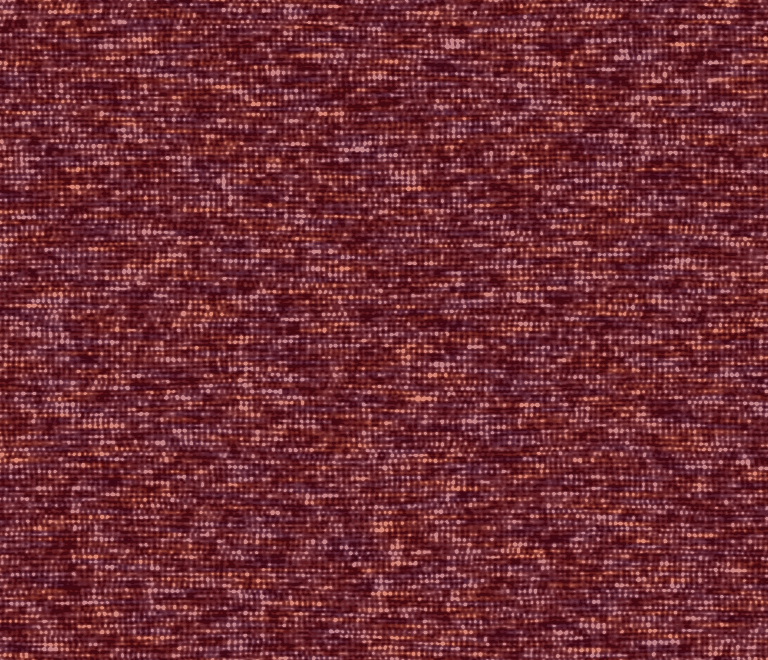
Write a WebGL 2 fragment shader that draws this texture.

```glsl
#version 300 es
precision highp float;
// Woven cloth of space-dyed wine, orange and violet yarn.
// Thin rows of dotted stitches take their tone from layered sines along each
// yarn, from dashes, knots and fibres; the sum picks a colour from a ramp.
uniform vec2 u_resolution;
out vec4 outColor;

float hash(vec2 p) {
    vec3 q = fract(p.xyx * vec3(0.1031, 0.1030, 0.0973));
    q += dot(q, q.yzx + 33.33);
    return fract((q.x + q.y) * q.z);
}

float valueNoise(vec2 p) {
    vec2 cell = floor(p), f = smoothstep(0.0, 1.0, fract(p));
    return mix(mix(hash(cell), hash(cell + vec2(1, 0)), f.x),
               mix(hash(cell + vec2(0, 1)), hash(cell + vec2(1, 1)), f.x), f.y);
}

// Uneven values along one row
float rowNoise(float x, float row) {
    float k = floor(x);
    return mix(hash(vec2(k, row)), hash(vec2(k + 1.0, row)),
               smoothstep(0.1, 0.9, x - k)) - 0.5;
}

// Tone (x) and dye hue (y) of one yarn at position x.
vec2 yarn(float x, float row) {
    float a = hash(vec2(row, 3.0)), b = hash(vec2(row, 17.0));
    float c = hash(vec2(row, 41.0)), d = hash(vec2(row, 71.0));

    // Long streaks of light and dark dye
    float streak = 0.3 * sin(x * (14.0 + 18.0 * a) + 40.0 * b)
                 + 0.3 * sin(x * (40.0 + 40.0 * c) + 40.0 * d);
    float hue = 0.5 * sin(x * (9.0 + 14.0 * d) + 40.0 * a)
              + 0.5 * sin(x * (28.0 + 25.0 * b) + 40.0 * c);

    // Dotted stitches, slightly shifted from row to row
    float s = x * 118.0 + 0.5 * (a - 0.5) + 0.1 * sin(x * 70.0 + 30.0 * c);
    float stitch = cos(6.2832 * s) * (0.5 + 0.6 * streak);

    // Short dashes and single knots
    float dash = rowNoise(x * 50.0 + 9.0 * b, row + 400.0);
    float knot = rowNoise(s, row + 200.0);
    return vec2(streak + stitch + 1.1 * dash + 1.7 * knot, hue);
}

// Dark maroon to pale rose
vec3 ramp(float t) {
    vec3 c = vec3(0.275, 0.03, 0.065);
    c = mix(c, vec3(0.38, 0.09, 0.115), smoothstep(0.10, 0.25, t));
    c = mix(c, vec3(0.40, 0.14, 0.18), smoothstep(0.27, 0.43, t));
    c = mix(c, vec3(0.48, 0.21, 0.24), smoothstep(0.52, 0.70, t));
    c = mix(c, vec3(0.58, 0.31, 0.345), smoothstep(0.75, 0.88, t));
    return mix(c, vec3(0.80, 0.53, 0.54), smoothstep(0.87, 0.97, t));
}

void main() {
    vec2 p = gl_FragCoord.xy / u_resolution.y;

    // Gently wavering rows, blended where neighbouring yarns meet
    float y = 116.0 * (p.y + 0.002 * sin(p.x * 9.0 + 4.0 * sin(p.y * 7.0)));
    y += 0.1 * sin(y * 1.7 + 2.0 * sin(p.x * 11.0));
    float row = floor(y + 0.5), offset = y - row;
    float neighbour = row + (offset < 0.0 ? -1.0 : 1.0);
    vec2 thread = mix(yarn(p.x, row), yarn(p.x, neighbour),
                      0.5 * smoothstep(0.25, 0.5, abs(offset)));

    // Gaps between rows and fine fibres
    float tone = 0.05 + thread.x + 0.65 * cos(6.2832 * y);
    tone += 1.5 * (valueNoise(p * vec2(200.0, 290.0)) - 0.5);
    tone += 0.9 * (valueNoise(p * vec2(80.0, 270.0) + 500.0) - 0.5);

    // Spread tones evenly over the ramp
    float t = 1.0 / (1.0 + exp(-1.75 * tone));
    vec3 color = ramp(t);

    // Orange and violet dye, the violet fading from the highlights
    color += vec3(0.08, 0.01, -0.08) * max(thread.y, 0.0) * t;
    color += vec3(-0.07, -0.01, 0.05) * max(-thread.y, 0.0) * (0.3 + 1.6 * t * (1.0 - t));
    outColor = vec4(clamp(color, 0.0, 1.0), 1.0);
}
```
